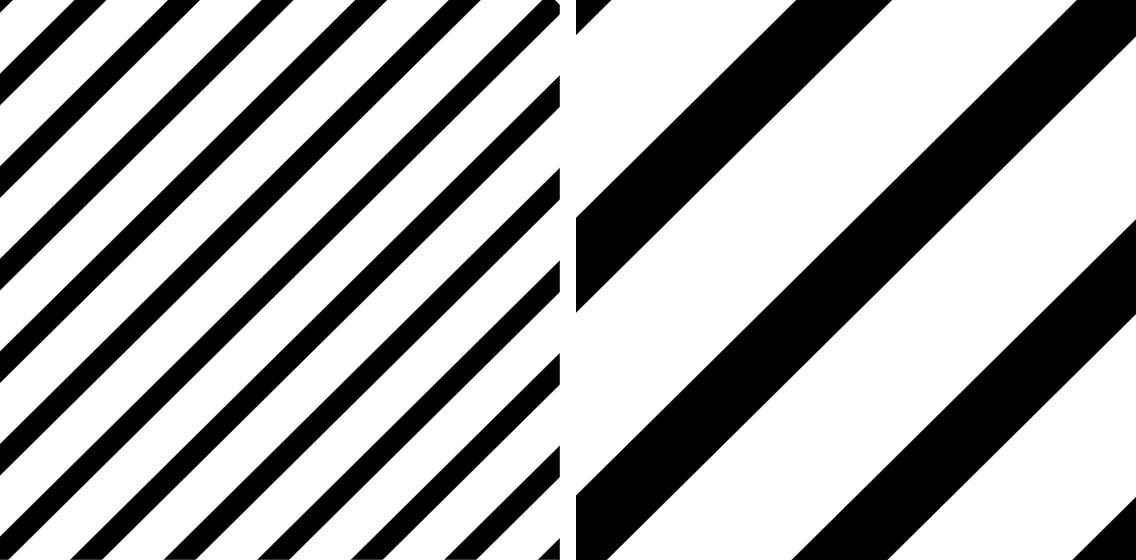
Left, the full canvas; right, a detail of the centre.
This pattern is drawn by a WebGL 1 fragment shader. Its source:

```glsl
precision highp float;
// Black diagonal stripes rising to the right on white, about six per side.

uniform vec2 u_resolution;

#define STRIPES_ACROSS 5.985
#define STRIPES_DOWN 6.05
#define STRIPE_PHASE 0.967
#define STRIPE_SHARE 0.342
#define EDGE_SOFTNESS 0.8
#define INK vec3(0.0)
#define PAPER vec3(1.0)
#define BORDER_WIDTH 0.0018
#define BORDER_FADE 0.22
#define CORNER_CUT 0.009

// Signed distance to the nearest stripe, in canvas units.
float stripeDistance(vec2 p) {
  vec2 frequency = vec2(STRIPES_ACROSS, STRIPES_DOWN);
  float phase = dot(p, frequency) - STRIPE_PHASE;
  float fromCentre = abs(fract(phase + 0.5) - 0.5);
  return (fromCentre - 0.5 * STRIPE_SHARE) / length(frequency);
}

// Antialiased coverage of the region where the distance is negative.
float coverage(float distance, float pixel) {
  float soft = EDGE_SOFTNESS * pixel;
  return 1.0 - smoothstep(-soft, soft, distance);
}

void main() {
  vec2 uv = gl_FragCoord.xy / u_resolution;
  vec2 p = vec2(uv.x, 1.0 - uv.y); // measured from the top left
  float pixel = 1.0 / min(u_resolution.x, u_resolution.y);

  float ink = coverage(stripeDistance(p), pixel);

  // Slight fade along the right and bottom borders
  float toBorder = min(1.0 - p.x, 1.0 - p.y);
  ink *= 1.0 - BORDER_FADE * coverage(toBorder - BORDER_WIDTH, pixel);

  // Clipped top right corner
  float toCorner = (1.0 - p.x + p.y - CORNER_CUT) * 0.7071;
  ink *= 1.0 - coverage(toCorner, pixel);

  gl_FragColor = vec4(mix(PAPER, INK, ink), 1.0);
}
```
